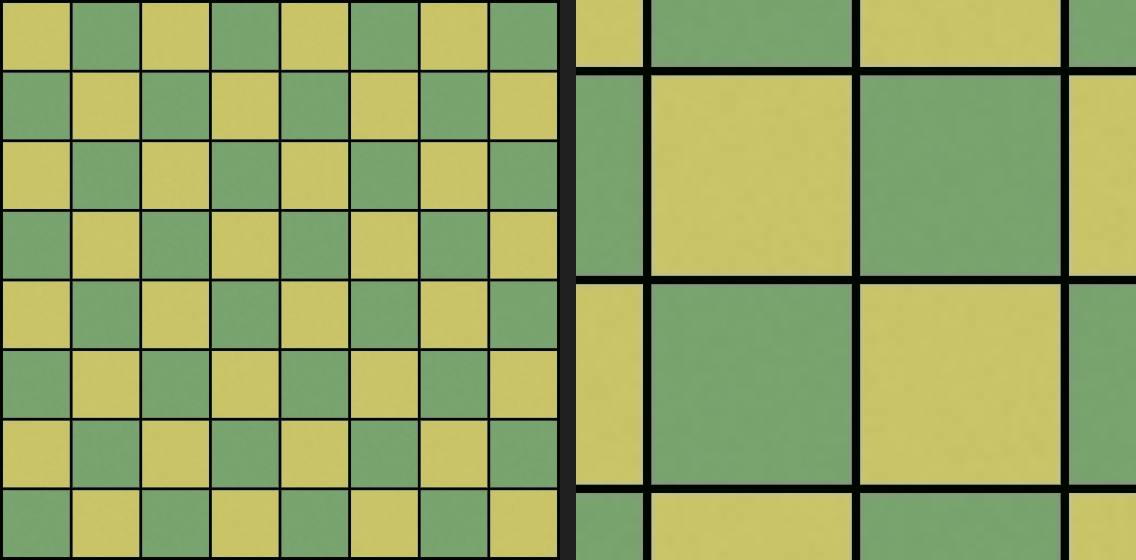
Left: the whole. Right: its middle third, enlarged.
Reproduce this pattern procedurally as a Shadertoy shader.

```glsl
// Checkerboard of green and yellow tiles, eight by eight, ruled with thin black lines.

const float TILES = 8.0;           // tiles across and down
const float PITCH = 0.1243;        // distance between line centres
const float LINE_WIDTH = 0.0050;
const float EDGE_WIDTH = 0.0036;   // faded rim inside each tile
const float EDGE_FADE = 0.85;
const float GRAIN_CELLS = 190.0;   // mottling cells across the canvas
const float GRAIN_AMOUNT = 0.012;

const vec3 GREEN = vec3(0.47, 0.64, 0.43);
const vec3 GREEN_EDGE = vec3(0.51, 0.60, 0.49);
const vec3 YELLOW = vec3(0.785, 0.767, 0.403);
const vec3 YELLOW_EDGE = vec3(0.76, 0.76, 0.52);
const vec3 LINE_COLOR = vec3(0.005, 0.025, 0.0);

float hash(vec2 p) {
    return fract(sin(dot(p, vec2(127.1, 311.7))) * 43758.5453);
}

float valueNoise(vec2 p) {
    vec2 cell = floor(p);
    vec2 f = fract(p);
    f = f * f * (3.0 - 2.0 * f);
    float low = mix(hash(cell), hash(cell + vec2(1.0, 0.0)), f.x);
    float high = mix(hash(cell + vec2(0.0, 1.0)), hash(cell + vec2(1.0, 1.0)), f.x);
    return mix(low, high, f.y);
}

// Distance to the nearest line edge; negative on a line or outside the board.
float tileDistance(vec2 grid) {
    vec2 toLine = (0.5 - abs(fract(grid) - 0.5)) * PITCH;
    vec2 inside = (0.5 * TILES - abs(grid - 0.5 * TILES)) * PITCH;
    vec2 d = min(toLine, inside) - 0.5 * LINE_WIDTH;
    return min(d.x, d.y);
}

void mainImage(out vec4 fragColor, in vec2 fragCoord) {
    float size = min(iResolution.x, iResolution.y);
    vec2 uv = (fragCoord - 0.5 * iResolution.xy) / size + 0.5;
    float pixel = 1.0 / size;

    // Board coordinates: one unit per tile, centred on the canvas
    vec2 grid = (uv - 0.5) / PITCH + 0.5 * TILES;
    vec2 tile = floor(grid);
    float isYellow = mod(tile.x + tile.y, 2.0);
    float d = tileDistance(grid);

    // Tile colour with a slightly greyed rim
    float rim = EDGE_FADE * (1.0 - smoothstep(0.4 * EDGE_WIDTH, EDGE_WIDTH, d));
    vec3 color = mix(mix(GREEN, GREEN_EDGE, rim), mix(YELLOW, YELLOW_EDGE, rim), isYellow);

    // Faint mottling
    color += GRAIN_AMOUNT * (valueNoise(uv * GRAIN_CELLS) - 0.5);

    // Black lines and border
    float tileMask = smoothstep(-0.6 * pixel, 0.6 * pixel, d);
    fragColor = vec4(mix(LINE_COLOR, color, tileMask), 1.0);
}
```
